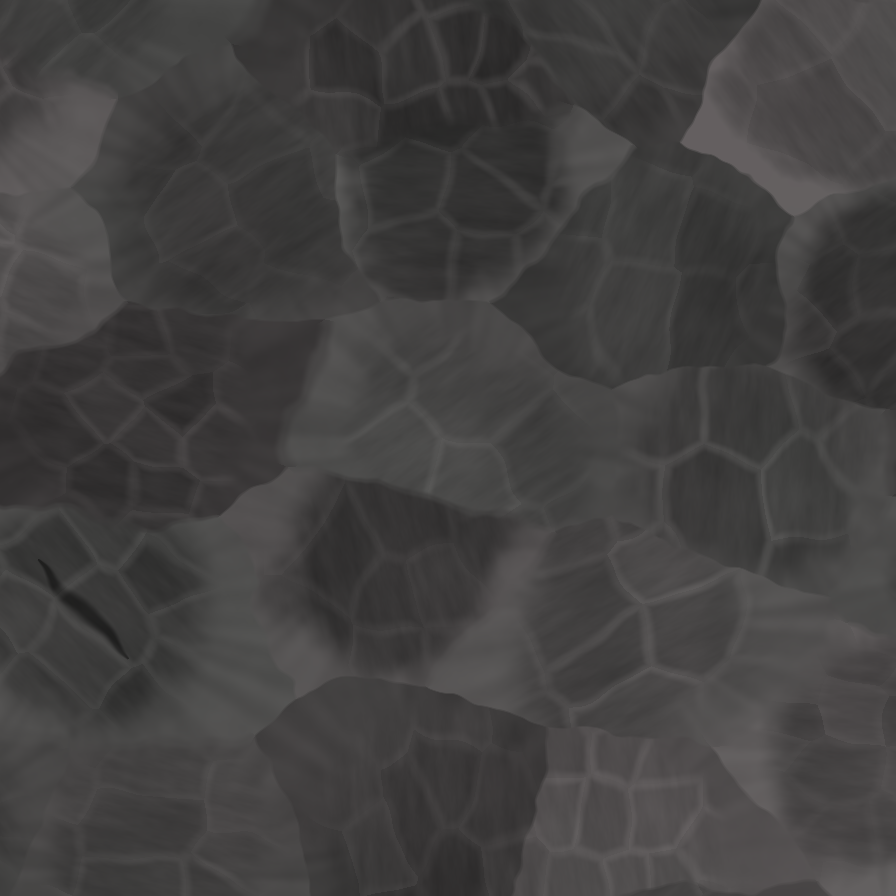
Give the GLSL for this texture, as a WebGL 1 fragment shader.

```glsl
precision highp float;
// Dim grey patchwork of overlapping tissue scraps. Large warped Voronoi patches
// each hold a core of small cells with pale soft seams, which fades outward
// into a lighter rim of radial smears; a rare patch carries a dark slit.
uniform vec2 u_resolution;

const vec3 WARM_TINT = vec3(1.03, 0.985, 0.99);
const vec3 GREEN_TINT = vec3(1.0, 1.0, 0.985);
const vec2 PATCH_GRID = vec2(3.3, 4.7);

struct Cells {
  float edge;     // distance to the nearest border, in grid units
  vec2 id;        // grid square of the nearest site
  vec2 neighbour; // grid square across the nearest border
};

float hash(vec2 p, float seed) {
  return fract(sin(dot(p, vec2(127.1, 311.7)) + seed * 74.7) * 43758.5453);
}

vec2 site(vec2 id, float seed) {
  return id + 0.1 + 0.8 * vec2(hash(id, seed), hash(id, seed + 1.0));
}

float noise(vec2 p, float seed) {
  vec2 i = floor(p);
  vec2 f = fract(p);
  f = f * f * (3.0 - 2.0 * f);
  float low = mix(hash(i, seed), hash(i + vec2(1.0, 0.0), seed), f.x);
  float high = mix(hash(i + vec2(0.0, 1.0), seed), hash(i + 1.0, seed), f.x);
  return mix(low, high, f.y);
}

float fbm(vec2 p, float seed) {
  float sum = 0.0;
  float gain = 0.5;
  for (int i = 0; i < 4; i++) {
    sum += gain * noise(p, seed);
    p = p * 2.03 + 5.7;
    gain *= 0.5;
  }
  return sum - 0.47; // roughly centred on zero
}

vec2 rotate(vec2 p, float angle) {
  float c = cos(angle);
  float s = sin(angle);
  return vec2(c * p.x - s * p.y, s * p.x + c * p.y);
}

Cells voronoi(vec2 p, float seed) {
  Cells cell = Cells(8.0, floor(p), floor(p));
  vec2 base = floor(p);
  float nearest = 8.0;
  for (int y = -1; y <= 1; y++)
  for (int x = -1; x <= 1; x++) {
    vec2 id = base + vec2(float(x), float(y));
    vec2 toSite = site(id, seed) - p;
    float d = dot(toSite, toSite);
    if (d < nearest) { nearest = d; cell.id = id; }
  }
  vec2 own = site(cell.id, seed) - p;
  for (int y = -2; y <= 2; y++)
  for (int x = -2; x <= 2; x++) {
    vec2 id = cell.id + vec2(float(x), float(y));
    vec2 other = site(id, seed) - p;
    vec2 gap = other - own;
    if (dot(gap, gap) > 0.0001) {
      float d = dot(0.5 * (own + other), normalize(gap));
      if (d < cell.edge) { cell.edge = d; cell.neighbour = id; }
    }
  }
  return cell;
}

// Small cells: tone variation, grain along one direction, pale seams.
float cellTone(vec2 q, vec2 patchId) {
  float scale = mix(10.0, 18.0, hash(patchId, 11.0));
  vec2 stretch = vec2(mix(0.65, 1.0, hash(patchId, 12.0)), 1.0);
  vec2 bend = 0.014 * vec2(noise(q * 24.0, 13.0), noise(q * 24.0, 14.0));
  Cells cell = voronoi((q + bend) * scale * stretch + patchId * 7.0, 15.0);
  float seam = 1.0 - smoothstep(0.001, 0.009, cell.edge / scale);
  float strength = mix(0.015, 0.05, hash(patchId, 16.0)) * (0.4 + 1.2 * noise(q * 14.0, 17.0));
  float grain = fbm(q * vec2(24.0, 95.0), 18.0);
  return 0.04 * (hash(cell.id, 19.0) - 0.5) + seam * strength + 0.055 * grain;
}

// Tapered dark line through the patch centre.
float slit(vec2 q) {
  float along = q.x / 0.075;
  float width = 0.012 * max(1.0 - along * along, 0.0);
  float across = abs(q.y + 0.012 * (noise(q * 30.0, 21.0) - 0.5));
  return (1.0 - smoothstep(0.2 * width, width + 0.002, across)) * step(abs(along), 1.0);
}

vec3 patchColour(vec2 p, vec2 id) {
  vec2 fromCentre = p - site(id, 3.0) / PATCH_GRID;
  float radius = length(fromCentre);
  vec2 q = rotate(fromCentre, 6.283 * hash(id, 31.0));
  float tone = 0.197 + 0.125 * pow(hash(id, 32.0), 2.4);

  float fan = noise(fromCentre / max(radius, 0.001) * 12.0, 33.0 + hash(id, 34.0)) - 0.5;
  float rim = tone + 0.14 * pow(hash(id, 35.0), 1.4) + 0.04 * fan;
  float core = tone + cellTone(q, id);
  float spread = smoothstep(0.10, 0.155, radius + 0.10 * fbm(p * 9.0, 36.0));
  float value = mix(core, rim, spread) + 0.08 * fbm(p * 6.0, 37.0) + 0.02 * fbm(p * 40.0, 41.0);

  value -= 0.10 * slit(q) * step(0.93, hash(id, 38.0));
  float warmth = clamp(hash(id, 39.0) + fbm(p * 8.0, 40.0), 0.0, 1.0);
  return clamp(value, 0.12, 0.38) * mix(GREEN_TINT, WARM_TINT, warmth);
}

void main() {
  vec2 p = gl_FragCoord.xy / u_resolution;
  vec2 warp = 0.08 * vec2(fbm(p * 8.0, 51.0), fbm(p * 8.0, 52.0));
  Cells scrap = voronoi((p + warp) * PATCH_GRID, 3.0);

  // Most borders are crisp, a few melt into the next patch.
  float softness = mix(0.006, 0.08, pow(hash(scrap.id + scrap.neighbour, 53.0), 6.0));
  float blend = 0.5 + 0.5 * smoothstep(0.0, softness, scrap.edge);
  vec3 colour = mix(patchColour(p, scrap.neighbour), patchColour(p, scrap.id), blend);
  gl_FragColor = vec4(colour, 1.0);
}
```
